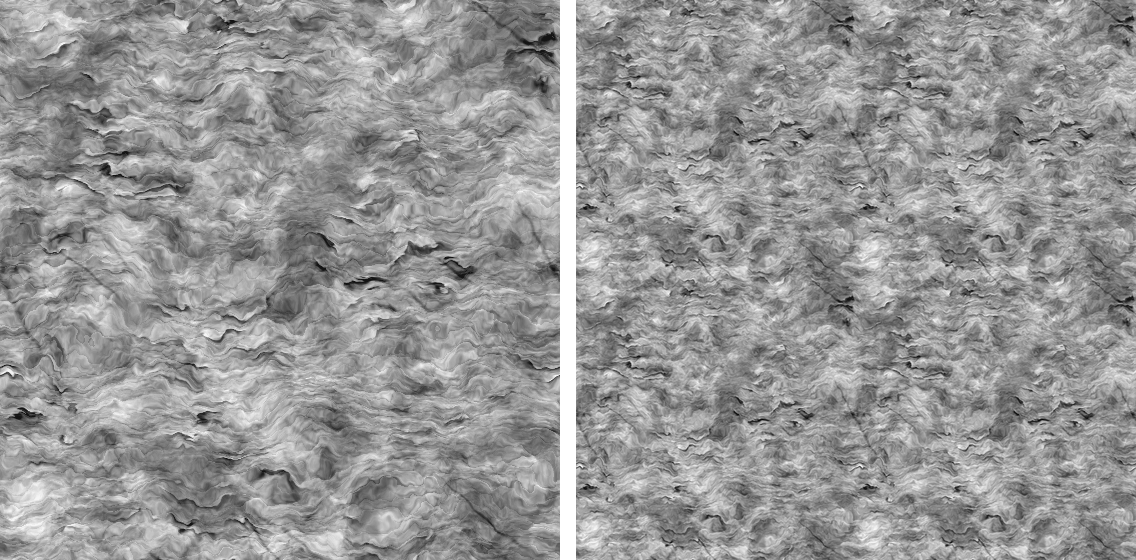
Left: one tile. Right: repeated 2 by 2.
Give the GLSL for this texture, as a Shadertoy shader.

```glsl
#define BASE_TONE 0.605
#define PATCH_CONTRAST 0.17
#define MOTTLE_CONTRAST 0.22
#define RELIEF_CONTRAST 0.38
#define CHIP_CONTRAST 0.15
#define GRAIN_CONTRAST 0.09
#define LEDGE_DEPTH 0.34
#define CRACK_DEPTH 0.17
#define LEDGE_ROWS 27.0
#define WARP 0.05

float hash(vec2 p, float seed) {
    vec3 q = fract(p.xyx * vec3(0.1031, 0.1030, 0.0973) + seed * 0.1371);
    q += dot(q, q.yzx + 33.33);
    return fract((q.x + q.y) * q.z);
}

// Gradient noise that wraps after "cells" repeats over the canvas
float corner(vec2 cell, vec2 offset, vec2 cells, float seed) {
    float angle = 6.28319 * hash(mod(cell, cells), seed);
    return dot(vec2(cos(angle), sin(angle)), offset);
}

float noise(vec2 p, vec2 cells, float seed) {
    p *= cells;
    vec2 i = floor(p), f = p - i, e = vec2(1, 0);
    vec2 u = f * f * f * (f * (f * 6.0 - 15.0) + 10.0);
    return mix(mix(corner(i, f, cells, seed), corner(i + e, f - e, cells, seed), u.x),
               mix(corner(i + e.yx, f - e.yx, cells, seed), corner(i + 1.0, f - 1.0, cells, seed), u.x), u.y);
}

float fbm(vec2 p, vec2 cells, float seed) {
    float sum = 0.0, amp = 1.0;
    for (int k = 0; k < 5; k++) {
        sum += amp * noise(p, cells, seed + float(k));
        cells *= 2.0;
        amp *= 0.58;
    }
    return sum;
}

// Tilted stone flakes, lit on the upper rim and shaded on the lower one
float chips(vec2 p, vec2 cells, float seed) {
    p *= cells;
    vec2 i = floor(p), f = p - i, toCentre = vec2(0), id = vec2(0);
    float nearest = 9.0, second = 9.0;
    for (int y = -1; y <= 1; y++)
    for (int x = -1; x <= 1; x++) {
        vec2 g = vec2(x, y), cell = mod(i + g, cells);
        vec2 d = g + 0.1 + 0.8 * vec2(hash(cell, seed), hash(cell, seed + 3.0)) - f;
        float dist = length(d);
        if (dist < nearest) {
            second = nearest;
            nearest = dist;
            toCentre = d;
            id = cell;
        } else second = min(second, dist);
    }
    float border = second - nearest;
    vec2 tilt = vec2(hash(id, seed + 5.0), hash(id, seed + 7.0)) - 0.5;
    float tone = hash(id, seed + 9.0) - 0.5 + 1.2 * dot(tilt, toCentre);
    float rim = 1.0 - smoothstep(0.0, 0.28, border);
    float shade = 0.3 * smoothstep(0.0, 0.4, -toCentre.y) - 0.65 * smoothstep(0.0, 0.4, toCentre.y);
    return tone * smoothstep(0.0, 0.14, border) + rim * shade;
}

// Rows of overhangs: a bright lip above a sharp shadow that fades downward
float ledges(vec2 p) {
    float phase = fract(p.y * LEDGE_ROWS + 1.3 * fbm(p, vec2(7, 12), 31.0));
    float shadow = smoothstep(0.5, 0.93, phase) * (1.0 - smoothstep(0.93, 1.0, phase));
    float lip = smoothstep(0.0, 0.06, phase) * (1.0 - smoothstep(0.06, 0.4, phase));
    float clump = smoothstep(-0.12, 0.3, noise(p, vec2(4, 5), 41.0));
    float segment = smoothstep(0.0, 0.3, noise(p, vec2(13, 22), 43.0) + 0.12 * clump);
    return (0.4 * lip - shadow) * segment * (0.35 + 0.85 * clump);
}

// Thin joints that run down to the right
float cracks(vec2 p) {
    vec2 q = vec2(p.x + p.y, p.y);
    float line = abs(noise(q, vec2(6, 2), 51.0) + 0.05 * noise(p, vec2(30, 30), 52.0));
    float present = smoothstep(0.02, 0.25, noise(p, vec2(5, 5), 53.0));
    return (1.0 - smoothstep(0.0, 0.035, line)) * present;
}

void mainImage(out vec4 fragColor, in vec2 fragCoord) {
    vec2 p = fragCoord / iResolution.xy;
    vec2 w = p + WARP * vec2(0.6 * fbm(p, vec2(5, 5), 1.0), fbm(p, vec2(4, 4), 11.0));

    // Broad light and dark weathering
    float broad = fbm(w, vec2(4, 5), 21.0);
    float stain = smoothstep(0.15, 0.42, fbm(p, vec2(5, 4), 61.0));
    float pale = smoothstep(0.1, 0.45, fbm(w, vec2(7, 9), 71.0));
    float tone = BASE_TONE + PATCH_CONTRAST * broad - 0.12 * stain + 0.11 * pale;

    // Rough surface lit from above
    float rough = 1.0 - 0.45 * max(stain, 0.7 * pale);
    vec2 size = vec2(11, 23);
    float relief = fbm(w, size, 81.0) - fbm(w + vec2(-0.0012, 0.004), size, 81.0);
    tone += RELIEF_CONTRAST * relief * rough;
    tone += MOTTLE_CONTRAST * fbm(w, vec2(13, 20), 91.0) * rough;

    // Flakes of two sizes
    float flaky = smoothstep(-0.25, 0.25, noise(p, vec2(6, 6), 101.0));
    tone += CHIP_CONTRAST * chips(w, vec2(13, 27), 111.0) * flaky * rough;
    tone += CHIP_CONTRAST * chips(w, vec2(27, 52), 121.0) * (1.1 - 0.5 * flaky) * rough;

    // Overhangs, joints and fine grain
    tone += LEDGE_DEPTH * ledges(w) * rough;
    tone -= CRACK_DEPTH * cracks(p + 0.3 * (w - p));
    tone += GRAIN_CONTRAST * fbm(w, vec2(90, 120), 131.0);

    fragColor = vec4(vec3(clamp(tone, 0.08, 0.96)), 1);
}
```
